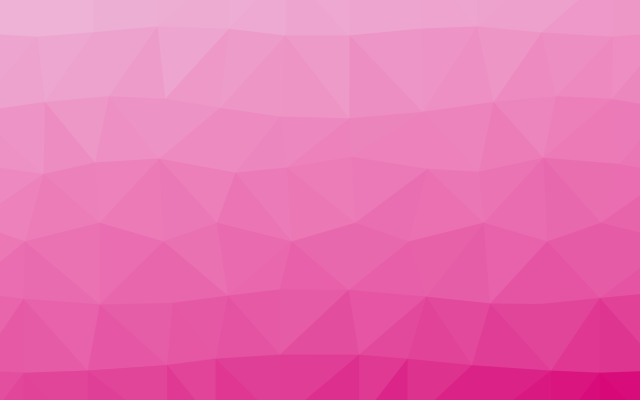
Reproduce this background procedurally as a WebGL 2 fragment shader.

```glsl
#version 300 es
// Low-poly mesh of flat triangles shading from pale pink to deep magenta.
precision highp float;
uniform vec2 u_resolution;
out vec4 fragColor;

const vec2 GRID = vec2(10.0, 6.0);

// Per-row waves that bend the mesh: mean, amplitude, frequency, peak column.
const vec4 WAVE_X[6] = vec4[6](
    vec4(0.0, 0.08, 2.1, 0.0), vec4(0.05, 0.17, 0.92, 0.5),
    vec4(0.05, 0.13, 2.1, 0.0), vec4(0.0, -0.11, 2.1, 0.0),
    vec4(0.03, 0.17, 1.4, 2.0), vec4(-0.05, 0.16, 2.1, 2.0));
const vec4 WAVE_Y[6] = vec4[6](
    vec4(-0.03, 0.08, 1.4, 0.0), vec4(0.11, 0.17, 0.9, 4.7),
    vec4(-0.02, 0.13, 1.9, 3.3), vec4(-0.02, 0.14, 3.1416, 0.0),
    vec4(-0.05, 0.12, 1.0, 1.3), vec4(-0.05, 0.14, 0.7, 0.0));

float hash(vec2 p) {
    return fract(sin(dot(p, vec2(127.1, 311.7))) * 43758.5);
}

float wave(vec4 w, float column) {
    return w.x + w.y * cos(w.z * (column - w.w));
}

// Mesh vertex in grid units, rows counted downwards.
vec2 vertex(vec2 id) {
    int row = clamp(int(id.y), 0, 5);
    return id + 0.5 + vec2(wave(WAVE_X[row], id.x), wave(WAVE_Y[row], id.x));
}

// Diagonal ramp, darkening fastest towards the lower right.
vec3 ramp(vec2 centre) {
    vec2 q = clamp(centre / GRID, 0.0, 1.0);
    float t = 0.2 * q.x + 0.8 * q.y;
    float green = 0.71 - 0.49 * t - 0.2 * pow(t, 8.0);
    green += 0.024 * (hash(floor(centre * 8.0)) - 0.5);
    green = max(green, 0.0);
    float red = mix(0.85, 0.93, smoothstep(0.0, 0.6, green));
    return vec3(red, green, 0.455 + 0.55 * green);
}

// Signed distance to the line a-b, positive on its right-hand side.
float side(vec2 p, vec2 a, vec2 b) {
    vec2 e = normalize(b - a);
    return e.x * (p.y - a.y) - e.y * (p.x - a.x);
}

// Adds one triangle as colour times coverage, with coverage in alpha.
vec4 triangle(vec2 p, vec2 a, vec2 b, vec2 c, float blur) {
    float d = min(side(p, a, b), min(side(p, b, c), side(p, c, a)));
    return vec4(ramp((a + b + c) / 3.0), 1.0) * smoothstep(-blur, blur, d);
}

void main() {
    vec2 uv = gl_FragCoord.xy / u_resolution;
    vec2 p = vec2(uv.x, 1.0 - uv.y) * GRID;
    float blur = 0.7 * GRID.y / u_resolution.y;
    vec2 home = floor(p - 0.5);
    vec4 sum = vec4(0.0);

    for (int j = -1; j <= 1; j++) {
        for (int i = -1; i <= 1; i++) {
            vec2 id = home + vec2(i, j);
            vec2 a = vertex(id);
            vec2 b = vertex(id + vec2(1.0, 0.0));
            vec2 c = vertex(id + vec2(1.0, 1.0));
            vec2 d = vertex(id + vec2(0.0, 1.0));
            // Split each cell along its shorter diagonal.
            if (distance(a, c) < distance(b, d)) {
                sum += triangle(p, a, b, c, blur) + triangle(p, a, c, d, blur);
            } else {
                sum += triangle(p, a, b, d, blur) + triangle(p, b, c, d, blur);
            }
        }
    }
    fragColor = vec4(sum.rgb / max(sum.a, 0.0001), 1.0);
}
```
